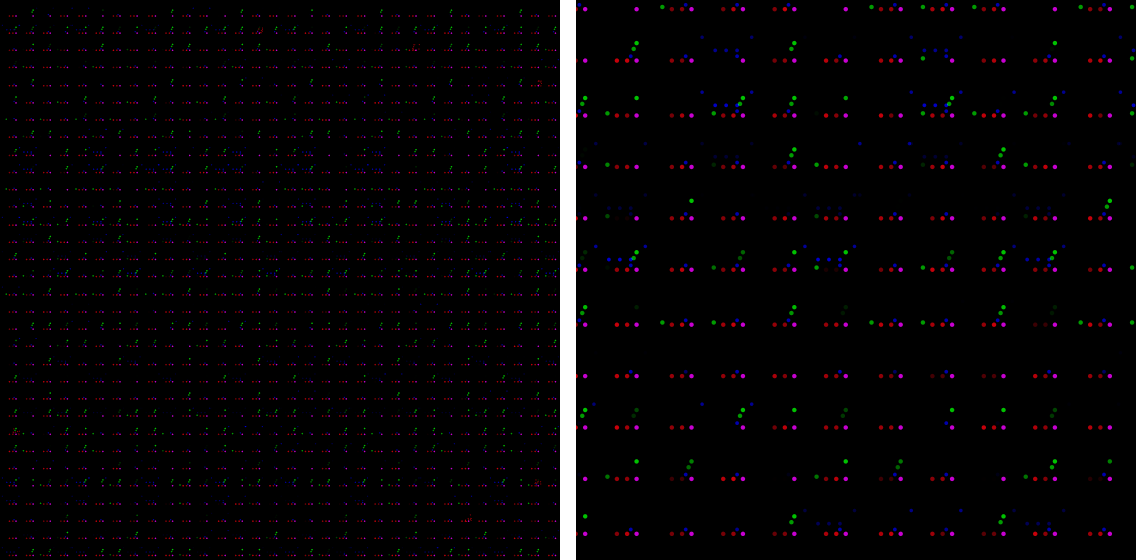
Left, the full canvas; right, a detail of the centre.
A Shadertoy shader for this pattern:

```glsl
// Black field with a 32 by 32 lattice of tiny magenta, red, green and blue sparks.

const float CELLS = 32.0;
const float UNIT = 1.0 / 1152.0;       // fine step for offsets inside a cell
const float DOT_RADIUS = 0.0013;

const vec3 MAGENTA = vec3(0.78, 0.0, 0.82);
const vec3 RED = vec3(0.80, 0.0, 0.04);
const vec3 GREEN = vec3(0.0, 0.76, 0.0);
const vec3 BLUE = vec3(0.0, 0.0, 0.80);

float hash(vec2 p, float seed) {
    vec3 q = fract(vec3(p.xyx + seed * 7.31) * vec3(0.1031, 0.1030, 0.0973));
    q += dot(q, q.yzx + 33.33);
    return fract((q.x + q.y) * q.z);
}

// Lattice points sit in groups of four with a wider gap between groups.
vec2 anchorOf(vec2 cell) {
    return 0.0286 + floor(cell / 4.0) * 0.1245 + mod(cell, 4.0) * 0.0306;
}

// Soft round spark; offset is in fine steps from the anchor.
float spark(vec2 p, vec2 offset, float radius, float pixel) {
    float d = length(p - offset * UNIT);
    return clamp(0.5 + (radius - d) / pixel, 0.0, 1.0);
}

// Mostly on or off, with some sparks left dim.
float presence(float value, float chance) {
    return smoothstep(chance + 0.08, chance - 0.08, value);
}

// Rare loose cluster of faint specks.
float smudge(vec2 p, vec2 cell, float pixel) {
    float sum = 0.0;
    for (int i = 0; i < 9; i++) {
        float k = float(i);
        vec2 jitter = vec2(hash(cell, 40.0 + k), hash(cell, 60.0 + k)) - 0.5;
        sum = max(sum, spark(p, jitter * 14.0 - vec2(0.0, 6.0), DOT_RADIUS * 0.7, pixel));
    }
    return sum * 0.7;
}

vec3 cellSparks(vec2 p, vec2 cell, float pixel) {
    // Columns share their pattern every four cells; rows vary in richness.
    vec2 motif = vec2(mod(cell.x, 4.0), cell.y);
    float richness = hash(vec2(3.0, cell.y), 1.0);
    float r = DOT_RADIUS;

    vec3 color = MAGENTA * spark(p, vec2(0.0), r, pixel);

    // Red pair to the left
    float redOn = presence(hash(motif, 2.0), 0.82) * presence(hash(cell, 3.0), 0.93);
    for (int i = 1; i <= 2; i++) {
        float k = float(i);
        float level = redOn * mix(0.55, 1.0, hash(cell, 3.0 + k));
        color += RED * level * spark(p, vec2(0.5 - 7.0 * k, 0.0), r, pixel);
    }

    // Green stem above and green tail at the far left
    float stem = presence(hash(motif, 6.0), 0.18 + 0.42 * richness)
               * presence(hash(cell, 7.0), 0.85);
    color += GREEN * stem * spark(p, vec2(0.0, -12.0), r, pixel);
    color += GREEN * stem * 0.8 * presence(hash(cell, 8.0), 0.65)
           * spark(p, vec2(-2.0, -8.0), r, pixel);
    float tail = presence(hash(motif, 9.0), 0.05 + 0.35 * richness)
               * presence(hash(cell, 10.0), 0.85);
    color += GREEN * tail * 0.8 * spark(p, vec2(-20.0, -1.5), r, pixel);

    // Blue companion and occasional blue arc
    float companion = presence(hash(motif, 11.0), 0.6);
    color += BLUE * companion * 0.85 * spark(p, vec2(-4.0, -3.0), r * 0.85, pixel);
    float arc = presence(hash(motif, 12.0), 0.2 * richness)
              * presence(hash(cell, 13.0), 0.85);
    for (int i = 0; i < 3; i++) {
        vec2 offset = vec2(-19.0 + 7.5 * float(i), -7.0);
        color += BLUE * arc * spark(p, offset, r * 0.85, pixel);
    }
    float outer = max(arc, presence(hash(cell, 14.0), 0.06));
    color += BLUE * outer * 0.75 * (spark(p, vec2(-28.0, -16.0), r * 0.8, pixel)
                                  + spark(p, vec2(6.0, -16.0), r * 0.8, pixel));

    // Wear
    if (hash(cell, 15.0) < 0.006) color += RED * smudge(p, cell, pixel);
    return color;
}

void mainImage(out vec4 fragColor, in vec2 fragCoord) {
    vec2 p = fragCoord / iResolution.xy;
    p.y = 1.0 - p.y;                   // rows count downward
    float pixel = 1.0 / min(iResolution.x, iResolution.y);
    vec2 home = floor(p * CELLS);

    // Sparks reach into neighbouring cells
    vec3 color = vec3(0.0);
    for (int y = -1; y <= 1; y++) {
        for (int x = -1; x <= 1; x++) {
            vec2 cell = home + vec2(x, y);
            bool inside = all(greaterThanEqual(cell, vec2(0.0)))
                       && all(lessThan(cell, vec2(CELLS)));
            if (inside) color += cellSparks(p - anchorOf(cell), cell, pixel);
        }
    }
    fragColor = vec4(min(color, 1.0), 1.0);
}
```
